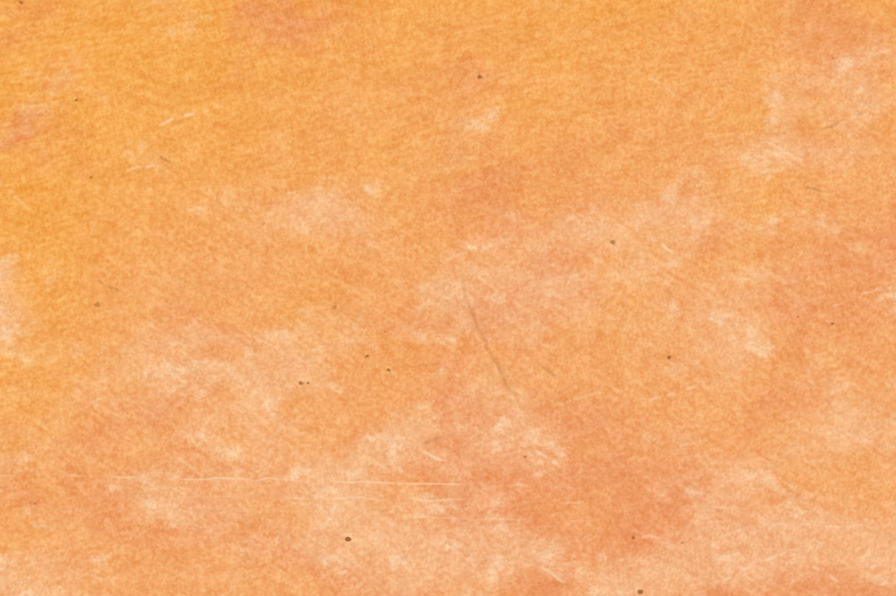
Give the GLSL for this texture, as a WebGL 2 fragment shader.

```glsl
#version 300 es
precision highp float;

uniform vec2 u_resolution;
out vec4 fragColor;

const vec3 GOLD = vec3(0.962, 0.665, 0.325);
const vec3 PEACH = vec3(0.955, 0.662, 0.415);
const vec3 ROSE = vec3(0.925, 0.585, 0.390);
const vec3 PALE = vec3(0.968, 0.745, 0.560);
const vec3 CHALK = vec3(0.985, 0.840, 0.690);
const vec3 UMBER = vec3(0.530, 0.310, 0.150);

float hash(vec2 p) {
    return fract(sin(dot(p, vec2(127.1, 311.7))) * 43758.5453);
}

vec2 hash2(float seed) {
    return vec2(hash(vec2(seed, 1.3)), hash(vec2(seed, 7.9)));
}

float noise(vec2 p) {
    vec2 cell = floor(p), f = fract(p);
    f = f * f * (3.0 - 2.0 * f);
    float low = mix(hash(cell), hash(cell + vec2(1, 0)), f.x);
    float high = mix(hash(cell + vec2(0, 1)), hash(cell + vec2(1, 1)), f.x);
    return mix(low, high, f.y);
}

vec2 rotate(vec2 p, float angle) {
    float c = cos(angle), s = sin(angle);
    return vec2(c * p.x + s * p.y, c * p.y - s * p.x);
}

float fbm(vec2 p, int octaves) {
    float sum = 0.0, amplitude = 0.5, total = 0.0;
    for (int i = 0; i < octaves; i++) {
        sum += amplitude * noise(p);
        total += amplitude;
        amplitude *= 0.6;
        p = rotate(p, 0.6) * 2.03 + 17.3;
    }
    return sum / total;
}

// Thin, slightly bowed stroke that fades at both ends
float stroke(vec2 p, vec2 center, float angle, float halfLength, float width, float bow) {
    vec2 q = rotate(p - center, angle);
    float along = q.x / halfLength;
    float wobble = (noise(vec2(q.x * 45.0, center.x * 90.0)) - 0.5) * 0.006;
    float d = abs(q.y + bow * along * along + wobble);
    return smoothstep(width + 0.002, width * 0.3, d) * smoothstep(1.0, 0.6, abs(along));
}

// Scattered strokes with broken edges
float scratches(vec2 p, float aspect, int count, float seed, float reach) {
    float mask = 0.0;
    for (int i = 0; i < count; i++) {
        float id = seed + float(i);
        vec2 center = hash2(id) * vec2(aspect, 0.9), r = hash2(id + 50.0);
        float angle = r.x < 0.6 ? -0.25 - 0.5 * r.y : 0.15 + 0.25 * r.y;
        float size = reach * mix(0.3, 1.0, r.y * r.x);
        float line = stroke(p, center, angle, size, 0.0026, 0.006 * (r.x - 0.5));
        mask = max(mask, line * mix(0.3, 0.9, hash(vec2(id, 4.0))));
    }
    return mask * smoothstep(0.25, 0.65, noise(p * 95.0 + seed));
}

float specks(vec2 p, float aspect, int count) {
    float mask = 0.0;
    for (int i = 0; i < count; i++) {
        vec2 r = hash2(float(i) + 210.0), center = hash2(float(i) + 130.0) * vec2(aspect, 1.0);
        float radius = mix(0.001, 0.0042, r.x * r.x);
        float d = length((p - center) * vec2(0.85, 1.0)) + 0.003 * (noise(p * 160.0) - 0.5);
        mask = max(mask, smoothstep(radius + 0.002, radius - 0.0015, d) * mix(0.25, 0.8, r.y));
    }
    return mask;
}

// Fine parallel grooves centred on zero
float grooves(vec2 p, float angle, float density) {
    return noise(rotate(p, angle) * vec2(density * 0.16, density)) - 0.5;
}

void main() {
    float aspect = u_resolution.x / u_resolution.y;
    vec2 p = gl_FragCoord.xy / u_resolution.y;
    vec2 warped = p + 0.12 * (vec2(fbm(p * 3.0, 3), fbm(p * 3.0 + 31.0, 3)) - 0.5);

    // Broad wash: gold at the upper left, rosier at the lower right
    float fall = 0.35 * p.x / aspect + 0.75 * (1.0 - p.y);
    float wash = fall + 0.7 * (fbm(warped * 3.2 + 4.0, 6) - 0.5);
    vec3 color = mix(GOLD, PEACH, smoothstep(0.1, 0.72, wash));
    float rosy = fbm(warped * vec2(3.6, 5.2) + 23.0, 6) + 0.22 * (fall - 0.5);
    color = mix(color, ROSE, 0.75 * smoothstep(0.44, 0.76, rosy));

    // Cloudy worn patches, stretched sideways, with chalky flecks
    float worn = fbm(rotate(warped, 0.12) * vec2(4.8, 8.5) + 61.0, 6) + 0.2 * (fall - 0.5);
    color = mix(color, PALE, 0.72 * smoothstep(0.46, 0.78, worn));
    float flecks = smoothstep(0.58, 0.8, fbm(p * vec2(24.0, 34.0) + 9.0, 4));
    color = mix(color, CHALK, 0.5 * flecks * smoothstep(0.4, 0.62, worn));

    // Brushed ridges in two directions, mottling and fine plaster grain
    float lean = smoothstep(0.42, 0.58, fbm(p * 3.5 + 83.0, 3));
    float grain = 0.045 * mix(grooves(p, 0.2, 190.0), grooves(p, -0.6, 170.0), lean);
    grain += 0.07 * (fbm(rotate(p, 0.4) * 34.0, 4) - 0.5);
    grain += 0.06 * (noise(rotate(p, 0.7) * 150.0) - 0.5);
    grain += 0.085 * (noise(rotate(p, 1.1) * 270.0 + 5.0) - 0.5);
    color += grain * vec3(0.5, 1.0, 1.15);

    // Pale scratches and long level scrapes
    float chalk = scratches(p, aspect, 30, 11.0, 0.09);
    for (int i = 0; i < 3; i++) {
        float id = float(i);
        vec2 center = vec2(aspect * (0.3 + 0.22 * id), 0.195 - 0.035 * id);
        float line = stroke(p, center, -0.02, 0.6, 0.0012, 0.004);
        chalk = max(chalk, line * (0.65 - 0.15 * id) * smoothstep(0.2, 0.7, noise(p * 24.0)));
    }
    color = mix(color, CHALK, 0.8 * chalk);

    // Hairline cracks and dark pits
    float cracks = 0.8 * scratches(p, aspect, 9, 310.0, 0.06);
    cracks = max(cracks, 0.4 * stroke(p, vec2(0.81, 0.43), -1.15, 0.14, 0.003, -0.02));
    color = mix(color, UMBER, 0.35 * cracks);
    color = mix(color, UMBER, specks(p, aspect, 24));
    fragColor = vec4(clamp(color, 0.0, 1.0), 1.0);
}
```
